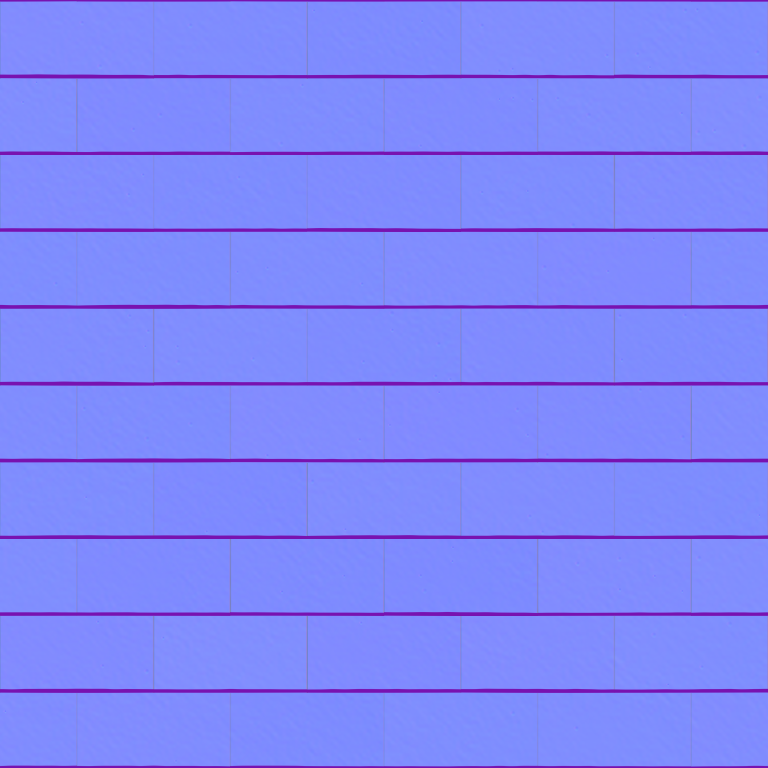
A Shadertoy shader for this texture map:

```glsl
// Tangent-space normal map of flat roof slates in a half-offset running bond.
#define COLUMNS 5.0
#define ROWS 10.0
#define EDGE_WIDTH 0.049      // lower lip, in row heights
#define EDGE_VARIATION 0.016  // uneven cut of the lip, in row heights
#define JOINT_HALF 0.0009     // half width of the side gaps, in canvas units
#define GRAIN 0.13
#define TILT 0.035
#define PIT_DENSITY 0.035
#define EDGE_COLOR vec3(0.47, 0.07, 0.69)
#define JOINT_COLOR vec3(0.50, 0.50, 0.73)

float hash(vec2 p) {
    vec3 q = fract(vec3(p.xyx) * 0.1031);
    q += dot(q, q.yzx + 33.33);
    return fract((q.x + q.y) * q.z);
}

// Value noise that wraps after a whole number of cells.
float noise(vec2 p, vec2 period) {
    vec2 i = floor(p), f = fract(p);
    f = f * f * (3.0 - 2.0 * f);
    vec2 a = mod(i, period), b = mod(i + 1.0, period);
    return mix(mix(hash(a), hash(vec2(b.x, a.y)), f.x),
               mix(hash(vec2(a.x, b.y)), hash(b), f.x), f.y);
}

// Small round dents scattered over a wrapping grid.
float pits(vec2 uv) {
    vec2 p = uv * 50.0, cell = mod(floor(p), 50.0);
    vec2 center = 0.3 + 0.4 * vec2(hash(cell + 7.1), hash(cell + 19.7));
    float radius = mix(0.08, 0.2, hash(cell + 41.3));
    float present = step(hash(cell + 3.7), PIT_DENSITY);
    return present * smoothstep(radius, 0.0, length(fract(p) - center));
}

float surfaceHeight(vec2 uv) {
    vec2 diagonal = vec2((uv.x + uv.y) * 120.0, (uv.x - uv.y) * 60.0);
    float patches = noise(uv * 20.0, vec2(20.0));
    float fine = noise(uv * 190.0, vec2(190.0));
    float streaks = noise(diagonal, vec2(120.0, 60.0));
    float broad = noise(uv * 45.0, vec2(45.0));
    return (0.55 * fine + 0.6 * streaks) * mix(0.45, 1.1, patches)
           + 0.5 * broad - 0.9 * pits(uv);
}

// Coverage of a region by its signed distance, negative inside.
float coverage(float dist, float softness) {
    return clamp(0.5 - dist / softness, 0.0, 1.0);
}

void mainImage(out vec4 fragColor, in vec2 fragCoord) {
    vec2 uv = fragCoord / iResolution.xy;
    float pixel = 1.0 / iResolution.y;

    // Slate layout: even rows are shifted by half a slate.
    float v = uv.y * ROWS + 0.5 * EDGE_WIDTH;
    float row = mod(floor(v), ROWS);
    float u = uv.x * COLUMNS + 0.5 * (1.0 - mod(row, 2.0));
    vec2 local = vec2(fract(u), fract(v));
    vec2 slate = vec2(mod(floor(u), COLUMNS), row);

    // Stone face: a slight lean per slate plus grain.
    float e = 1.0 / 600.0;
    float h = surfaceHeight(uv);
    vec2 slope = vec2(h - surfaceHeight(uv + vec2(e, 0.0)),
                      h - surfaceHeight(uv + vec2(0.0, e))) * GRAIN;
    vec2 lean = vec2(hash(slate + 11.0), hash(slate + 23.0)) - 0.5;
    slope += lean * TILT + vec2(0.015 * (0.5 - local.x), 0.1);
    vec3 color = 0.5 + 0.5 * normalize(vec3(slope, 1.0));

    // Side gaps: opposite walls lean apart, worn unevenly along the height.
    float gap = (local.x - step(0.5, local.x)) / COLUMNS;
    vec2 joint = vec2(mod(floor(u + 0.5), COLUMNS), row);
    float wear = noise(uv * vec2(5.0, 70.0) + vec2(0.5, 0.0), vec2(5.0, 70.0));
    float strength = mix(0.3, 1.0, hash(joint + 57.0)) * mix(0.65, 1.0, wear);
    float side = clamp(gap / JOINT_HALF, -1.0, 1.0);
    vec3 wall = JOINT_COLOR + side * vec3(-0.16, 0.02, 0.03);
    color = mix(color, wall, strength * coverage(abs(gap) - JOINT_HALF, pixel));

    // Lower lip: tilted, bowed and slightly ragged on each slate.
    float skew = (hash(slate + 71.0) - 0.5) * (local.x - 0.5);
    float bow = (hash(slate + 83.0) - 0.3) * 4.0 * local.x * (1.0 - local.x);
    float ragged = noise(uv * vec2(60.0, ROWS), vec2(60.0, ROWS)) - 0.5;
    float low = EDGE_VARIATION * (0.35 + 0.6 * skew - 0.3 * bow);
    float high = EDGE_WIDTH + EDGE_VARIATION * (skew + 0.5 * bow + 0.3 * ragged);
    float soft = max(pixel * ROWS, 0.014);
    float lip = coverage(low - local.y, soft) * coverage(local.y - high, soft);
    color = mix(color, EDGE_COLOR, lip);

    fragColor = vec4(color, 1.0);
}
```
